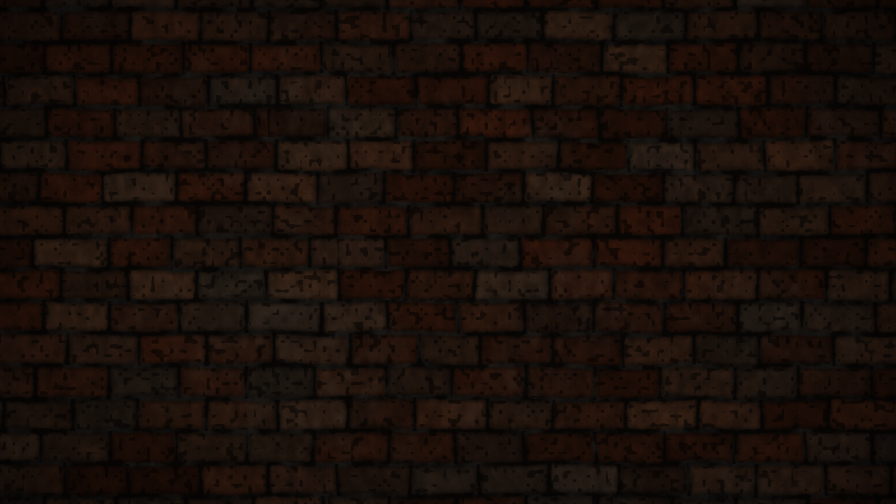
Write a Shadertoy shader that draws this texture.

```glsl
const float ROWS = 15.54;          // brick courses down the canvas
const float BRICK_ASPECT = 2.14;   // brick pitch over course pitch
const float COURSE_START = 0.25;   // height of the lowest bed joint
const vec2 BOND_OFFSET = vec2(0.94, 0.58); // even and odd courses
const float COURSE_JITTER = 0.16;
const float JOINT_JITTER = 0.11;
const float HALF_GAP = 0.055;
const float CORNER_RADIUS = 0.11;
const float EDGE_ROUGHNESS = 0.09;
const float EDGE_SOFTNESS = 0.045;
const float WARP = 0.10;
const vec3 RUST = vec3(0.155, 0.068, 0.033);
const vec3 TAN = vec3(0.172, 0.108, 0.068);
const vec3 SOOT_GREY = vec3(0.140, 0.116, 0.092);
const vec3 MORTAR = vec3(0.092, 0.083, 0.072);
const vec3 CREVICE = vec3(0.022, 0.016, 0.012);

float hash(vec2 p) {
    vec3 q = fract(p.xyx * vec3(0.1031, 0.1030, 0.0973));
    q += dot(q, q.yzx + 33.33);
    return fract((q.x + q.y) * q.z);
}

float noise(vec2 p) {
    vec2 i = floor(p), f = fract(p);
    f = f * f * (3.0 - 2.0 * f);
    vec2 e = vec2(0.0, 1.0);
    return mix(mix(hash(i), hash(i + e.yx), f.x),
               mix(hash(i + e.xy), hash(i + e.yy), f.x), f.y);
}

float fbm(vec2 p) {
    float sum = 0.0, amplitude = 0.53;
    for (int i = 0; i < 4; i++) {
        sum += amplitude * noise(p);
        p = mat2(1.6, 1.2, -1.2, 1.6) * p + 7.3;
        amplitude *= 0.5;
    }
    return sum;
}

float roundedBox(vec2 p, vec2 halfSize, float radius) {
    vec2 d = abs(p) - halfSize + radius;
    return length(max(d, 0.0)) + min(max(d.x, d.y), 0.0) - radius;
}

// Position of a vertical joint, in brick pitches
float jointAt(float index, float course) {
    return index + JOINT_JITTER * (hash(vec2(index, course) + 61.0) - 0.5);
}

void mainImage(out vec4 fragColor, in vec2 fragCoord) {
    vec2 uv = fragCoord / iResolution.xy;
    vec2 wall = fragCoord / iResolution.y * ROWS;
    float pixel = ROWS / iResolution.y;

    // Uneven running bond
    vec2 bent = wall + WARP * (vec2(noise(wall * 0.8), noise(wall * 0.7 + 19.0)) - 0.5);
    float y = bent.y - COURSE_START;
    float course = floor(y);
    float offset = mix(BOND_OFFSET.x, BOND_OFFSET.y, mod(course, 2.0));
    offset += COURSE_JITTER * (hash(vec2(course, 5.0)) - 0.5);
    float x = bent.x / BRICK_ASPECT - offset;
    float index = floor(x);
    if (x < jointAt(index, course)) index -= 1.0;
    else if (x > jointAt(index + 1.0, course)) index += 1.0;
    float left = jointAt(index, course), right = jointAt(index + 1.0, course);
    vec2 id = vec2(index, course);

    // Brick outline with chipped edges
    vec2 local = vec2((x - 0.5 * (left + right)) * BRICK_ASPECT, y - course - 0.5);
    vec2 halfSize = vec2(0.5 * (right - left) * BRICK_ASPECT, 0.5) - HALF_GAP;
    halfSize.y -= 0.03 * hash(id + 3.0);
    float dist = roundedBox(local, halfSize, CORNER_RADIUS);
    dist += EDGE_ROUGHNESS * (fbm(wall * 4.5) - 0.5);
    float soft = max(EDGE_SOFTNESS, 0.7 * pixel);
    float face = 1.0 - smoothstep(-soft, soft, dist);

    // Brick tint, stains and pitted grain
    float stain = fbm(wall * 0.35 + 40.0);
    float grain = fbm(wall * vec2(4.0, 3.0));
    vec3 brick = mix(RUST, TAN, smoothstep(0.3, 0.9, hash(id + 11.0)));
    float greyness = 0.65 * smoothstep(0.6, 1.0, hash(id + 27.0));
    greyness += 0.7 * smoothstep(0.5, 0.75, stain) * grain;
    brick = mix(brick, SOOT_GREY, clamp(greyness, 0.0, 0.85));
    brick *= mix(0.72, 1.12, hash(id + 83.0)) * mix(0.65, 1.35, grain);
    brick *= 1.0 - 0.5 * smoothstep(0.68, 0.85, noise(wall * 7.0 + 9.0));
    brick *= 1.0 - 0.3 * smoothstep(-0.16, 0.0, dist);

    // Mortar, with deeper hollows in the vertical joints
    float upright = smoothstep(-0.06, 0.06, abs(local.x) - halfSize.x);
    float hollow = smoothstep(0.3, 0.65, fbm(wall * 1.7 + 71.0) + 0.22 * upright);
    vec3 mortar = mix(MORTAR * mix(0.6, 1.3, grain), CREVICE, 0.9 * hollow);
    vec3 color = mix(mortar, brick, face);

    // Dim borders
    vec2 fromCenter = 2.0 * uv - 1.0;
    float vignette = 1.0 - 0.32 * pow(abs(fromCenter.x), 4.0) - 0.22 * pow(abs(fromCenter.y), 4.0);
    fragColor = vec4(color * vignette, 1.0);
}
```
